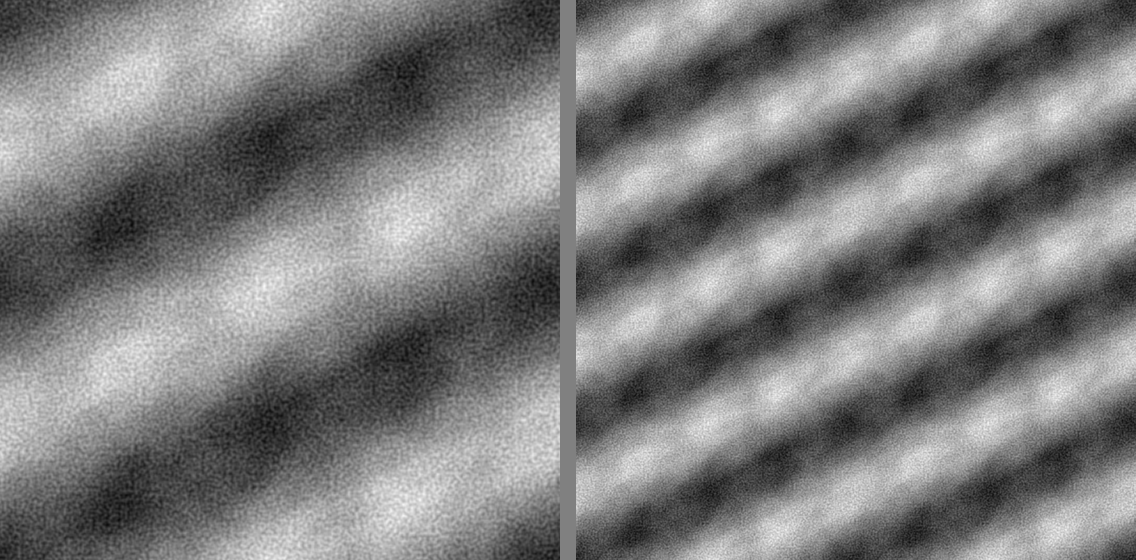
Left: one tile. Right: repeated 2 by 2.
Give the GLSL for this pattern, as a Shadertoy shader.

```glsl
// Soft grey diagonal bands, one repeat across and two down, with a fine grain.
// A broad cosine wave carries faint crossing waves and wrapped gradient noise;
// all wave vectors and noise lattices are whole numbers, so the square tiles.

const float TAU = 6.2831853;

// Unit gradient at a lattice point, from an integer hash.
vec2 latticeGradient(ivec2 cell, int period) {
    uvec2 c = uvec2((cell % period + period) % period);
    uint h = c.x * 1597334677u ^ c.y * 3812015801u ^ uint(period) * 668265263u;
    h = (h ^ (h >> 15)) * 2246822519u;
    h = (h ^ (h >> 13)) * 3266489917u;
    h ^= h >> 16;
    float angle = TAU * float(h & 65535u) / 65536.0;
    return vec2(cos(angle), sin(angle));
}

// Gradient noise that wraps after a whole number of cells.
float gradientNoise(vec2 uv, int period) {
    vec2 p = uv * float(period);
    ivec2 i = ivec2(floor(p));
    vec2 f = fract(p);
    vec2 s = f * f * f * (f * (f * 6.0 - 15.0) + 10.0);
    ivec2 e = ivec2(1, 0);
    float a = dot(latticeGradient(i, period), f);
    float b = dot(latticeGradient(i + e.xy, period), f - vec2(1, 0));
    float c = dot(latticeGradient(i + e.yx, period), f - vec2(0, 1));
    float d = dot(latticeGradient(i + e.xx, period), f - vec2(1, 1));
    return mix(mix(a, b, s.x), mix(c, d, s.x), s.y);
}

// Plane wave with a whole-number wave vector; crest is the bright phase in turns.
float wave(vec2 uv, vec2 cycles, float crest) {
    return cos(TAU * (dot(uv, cycles) - crest));
}

void mainImage(out vec4 fragColor, in vec2 fragCoord) {
    vec2 uv = fragCoord / iResolution.xy;
    vec2 band = vec2(uv.x, 2.0 * uv.y - uv.x); // along and across the bands

    // Broad bands rising to the right
    float grey = 0.492 + 0.27 * wave(uv, vec2(-1, 2), 0.48);

    // Crossing waves that gather the bands into soft blobs
    grey += 0.032 * wave(uv, vec2(3, 2), 0.40);
    grey += 0.022 * wave(uv, vec2(5, -2), 0.38);

    // Streaks along the bands and faint mottling
    grey += 0.09 * gradientNoise(band, 9);
    grey += 0.06 * gradientNoise(uv, 20);

    // Fine grain
    grey += 0.15 * gradientNoise(uv, 134);
    grey += 0.12 * gradientNoise(uv, 158);

    fragColor = vec4(vec3(clamp(grey, 0.0, 1.0)), 1.0);
}
```
